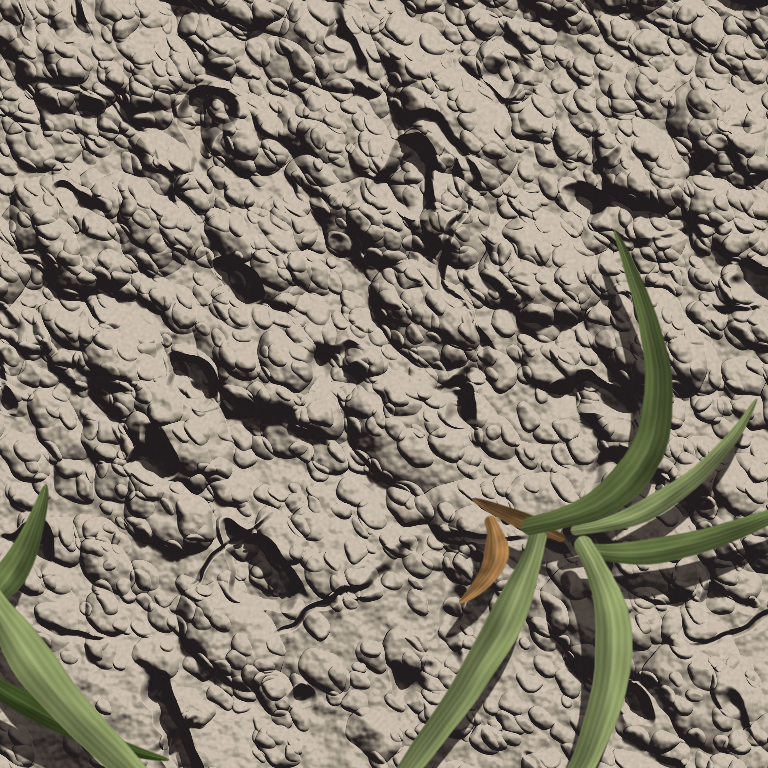
Reproduce this texture procedurally as a three.js fragment shader.

```glsl
// Dry cloddy soil in low sunlight with two young maize plants.
#define SOIL_LIGHT vec3(0.79, 0.74, 0.68)
#define SOIL_MID vec3(0.63, 0.595, 0.53)
#define SOIL_DIM vec3(0.48, 0.445, 0.41)
#define SOIL_DARK vec3(0.29, 0.26, 0.24)
#define SOIL_SHADOW vec3(0.13, 0.11, 0.115)
#define LEAF_LIGHT vec3(0.50, 0.55, 0.36)
#define LEAF_DARK vec3(0.22, 0.28, 0.13)
#define LEAF_DRY vec3(0.58, 0.43, 0.26)
#define SUN vec3(0.34, 0.63, 0.70)
#define CLOD_HEIGHT 0.42
#define PIT_DEPTH 0.045
#define WARP 0.012

varying vec2 vUv;

vec2 hash2(vec2 p) {
  vec3 q = fract(p.xyx * vec3(0.1031, 0.1030, 0.0973));
  q += dot(q, q.yzx + 33.33);
  return fract((q.xx + q.yz) * q.zy);
}

float corner(vec2 cell, vec2 offset) {
  return dot(hash2(cell) * 2.0 - 1.0, offset);
}

float gradientNoise(vec2 p) {
  vec2 i = floor(p), f = fract(p);
  vec2 u = f * f * f * (f * (f * 6.0 - 15.0) + 10.0);
  vec2 e = vec2(1.0, 0.0);
  return mix(mix(corner(i, f), corner(i + e, f - e), u.x),
             mix(corner(i + e.yx, f - e.yx), corner(i + e.xx, f - e.xx), u.x), u.y);
}

// Flat-topped, tilted lumps, one per cell; sparser in the lower part
float clods(vec2 p, float scale) {
  vec2 q = p * scale, base = floor(q);
  float top = 0.0;
  for (int j = -1; j <= 1; j++)
    for (int i = -1; i <= 1; i++) {
      vec2 cell = base + vec2(float(i), float(j));
      vec2 place = hash2(cell + scale), kind = hash2(cell + scale + 57.0);
      vec2 d = q - cell - 0.2 - 0.6 * place;
      float density = mix(0.45, 0.85, smoothstep(0.35, 0.6, cell.y / scale));
      float radius = mix(0.3, 0.68, kind.x) * step(kind.y, density);
      vec2 axes = vec2(d.x - d.y, d.x + d.y) * vec2(0.6, 0.85);
      float k = dot(axes, axes) / (radius * radius + 0.0001);
      float tilt = 1.0 + 0.9 * dot(d, place - 0.5) / (radius + 0.01);
      top = max(top, radius * max(0.0, 1.0 - k * k) * tilt);
    }
  return CLOD_HEIGHT * top / scale;
}

// Ground relief: swells, pits, cracks and three sizes of clod
float relief(vec2 p) {
  float bend = gradientNoise(p * 32.0);
  vec2 w = p + WARP * vec2(bend, gradientNoise(p * 27.0 + 40.0));
  float swell = gradientNoise(w * 6.0 + 3.0);
  vec2 slant = vec2(w.x - w.y, (w.x + w.y) * 1.5) * 6.0;
  float pit = smoothstep(0.2, 0.36, gradientNoise(slant + 21.0) + 0.12 * bend);
  float crack = 1.0 - smoothstep(0.0, 0.04, abs(gradientNoise(w * 5.0 + 71.0)));
  crack *= smoothstep(0.0, 0.2, swell);
  return 0.025 * swell + 0.005 * bend - PIT_DEPTH * pit - 0.016 * crack
       + clods(w, 8.0) + clods(w + 5.0 / 18.0, 18.0) + clods(w, 40.0);
}

float surface(vec2 p) {
  return relief(p) + 0.0036 * gradientNoise(p * 55.0 + 11.0)
       + 0.0016 * gradientNoise(p * 120.0);
}

// Share of sunlight left after marching toward the sun
float sunlight(vec2 p) {
  float ground = relief(p), excess = 0.0, reach = 0.004;
  vec2 heading = normalize(SUN.xy);
  for (int i = 0; i < 9; i++) {
    excess = max(excess, relief(p + heading * reach) - ground - reach);
    reach *= 1.38;
  }
  return 1.0 - smoothstep(0.0, 0.005, excess);
}

vec3 soilRamp(float s) {
  vec3 c = mix(SOIL_SHADOW, SOIL_DARK, smoothstep(0.1, 0.28, s));
  c = mix(c, SOIL_DIM, smoothstep(0.26, 0.45, s));
  c = mix(c, SOIL_MID, smoothstep(0.42, 0.64, s));
  return mix(c, SOIL_LIGHT, smoothstep(0.6, 0.86, s));
}

// Tapered blade along a quadratic curve, laid over the colours below
void leaf(inout vec4 paint, vec2 p, vec2 a, vec2 b, vec2 c, float width, vec3 tint) {
  float edge = 1.0, side = 0.0, along = 0.0;
  vec2 from = a;
  for (int i = 1; i <= 16; i++) {
    float t = float(i) / 16.0;
    vec2 to = mix(mix(a, b, t), mix(b, c, t), t), seg = to - from, d = p - from;
    float h = clamp(dot(d, seg) / dot(seg, seg), 0.0, 1.0);
    float s = t - (1.0 - h) / 16.0;
    float halfWidth = width * (0.4 + 0.6 * smoothstep(0.0, 0.4, s)) * sqrt(max(1.0 - s, 0.0));
    float gap = length(d - seg * h) - halfWidth;
    if (gap < edge) {
      edge = gap;
      along = s;
      side = (seg.x * d.y - seg.y * d.x) / (length(seg) * (halfWidth + 0.001));
    }
    from = to;
  }
  float cover = 1.0 - smoothstep(-0.0015, 0.0015, edge);
  float fold = mix(0.82, 1.12, smoothstep(-0.25, 0.25, side + 0.3 * sin(along * 7.0)));
  float veins = 0.05 * sin(side * 18.0) + 0.25 * gradientNoise(vec2(along * 7.0, side) + a * 30.0);
  vec3 blade = tint * (fold + veins) + 0.06 * (1.0 - smoothstep(0.0, 0.15, abs(side)));
  paint = mix(paint, vec4(blade, 1.0), cover);
}

vec4 plants(vec2 p) {
  vec4 g = vec4(0.0);
  vec3 mid = mix(LEAF_DARK, LEAF_LIGHT, 0.45);
  p += 0.004 * vec2(gradientNoise(p * 14.0), gradientNoise(p * 14.0 + 8.0));
  leaf(g, p, vec2(0.73, 0.3), vec2(0.66, 0.33), vec2(0.615, 0.35), 0.014, LEAF_DRY * 0.65);
  leaf(g, p, vec2(0.64, 0.32), vec2(0.665, 0.26), vec2(0.6, 0.215), 0.02, LEAF_DRY);
  leaf(g, p, vec2(0.75, 0.31), vec2(0.9, 0.33), vec2(0.985, 0.48), 0.018, LEAF_LIGHT * 0.9);
  leaf(g, p, vec2(0.76, 0.285), vec2(0.88, 0.26), vec2(1.07, 0.36), 0.022, mid);
  leaf(g, p, vec2(0.7, 0.3), vec2(0.67, 0.16), vec2(0.44, -0.12), 0.03, LEAF_LIGHT * 0.92);
  leaf(g, p, vec2(0.76, 0.29), vec2(0.87, 0.13), vec2(0.67, -0.14), 0.031, LEAF_LIGHT);
  leaf(g, p, vec2(0.69, 0.315), vec2(0.957, 0.36), vec2(0.8, 0.7), 0.029, mid * 0.9);
  leaf(g, p, vec2(-0.04, 0.14), vec2(0.05, 0.05), vec2(0.22, 0.01), 0.019, LEAF_DARK);
  leaf(g, p, vec2(-0.03, 0.21), vec2(0.035, 0.25), vec2(0.06, 0.37), 0.026, mid);
  leaf(g, p, vec2(-0.02, 0.24), vec2(0.05, 0.09), vec2(0.28, -0.1), 0.036, LEAF_LIGHT);
  return g;
}

void main() {
  vec2 p = vUv, e = vec2(0.0014, 0.0);
  float h = surface(p);
  vec2 slope = vec2(surface(p + e), surface(p + e.yx)) - h;
  vec3 normal = normalize(vec3(-slope, e.x));
  float diffuse = max(dot(normal, SUN), 0.0);

  // Sun, cast shadows and faint skylight in the hollows
  float lit = sunlight(p) * (1.0 - 0.9 * plants(p + vec2(0.018, 0.045)).a);
  float shade = 0.05 + diffuse * mix(0.17, 0.98, lit);
  vec3 color = soilRamp(shade) * (1.0 + 0.09 * gradientNoise(p * 190.0));

  vec4 green = plants(p);
  gl_FragColor = vec4(mix(color, green.rgb / max(green.a, 0.001), green.a), 1.0);
}
```
